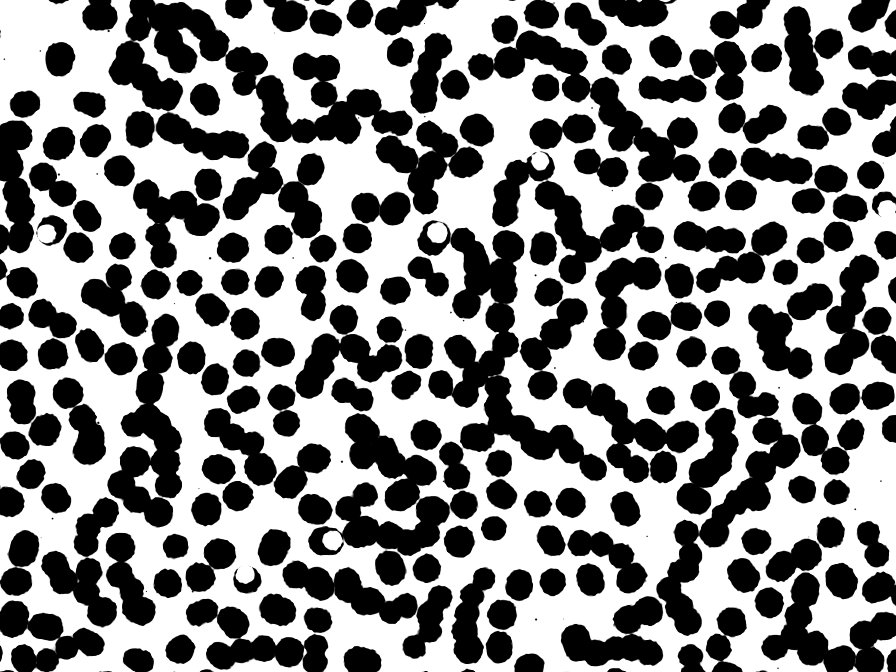
This pattern is drawn by a Shadertoy shader. Its source:

```glsl
// Draws a black and white field of crowded round and dividing cells with ragged edges.

const float ROWS = 18.0;            // cell sites per canvas height
const float JITTER = 0.9;           // random spread of the sites
const float SPACING = 0.98;         // sites closer than this push apart
const float PUSH = 0.42;            // strength of that push
const float VACANCY = 0.07;         // share of empty sites
const float DIVIDING = 0.27;        // share of two-lobed cells
const float BITTEN = 0.012;         // share of crescent cells
const vec2 RADIUS = vec2(0.32, 0.395);
const vec2 SINGLE_HALF = vec2(0.0, 0.13);   // half distance between the lobes
const vec2 DOUBLE_HALF = vec2(0.22, 0.32);
const float LOBE_BLEND = 0.08;
const float NECK_BLEND = 0.04;
const float WOBBLE = 0.045;         // broad deformation of the outline
const float RAGGED = 0.045;         // fine roughness of the outline
const float SPECK_GRID = 4.0;
const float SPECK_SHARE = 0.010;
const float EDGE_PIXELS = 0.75;
const vec3 INK = vec3(0.0);
const vec3 PAPER = vec3(1.0);

// Integer hash giving two values from 0 to 1
vec2 hash2(vec2 cell, uint seed) {
    uvec2 v = uvec2(ivec2(cell) + 4096) * 1664525u + 1013904223u + seed * 7919u;
    v.x += v.y * 1664525u;
    v.y += v.x * 1664525u;
    v ^= v >> 16u;
    v.x += v.y * 1664525u;
    v.y += v.x * 1664525u;
    v ^= v >> 16u;
    return vec2(v & 65535u) / 65535.0;
}

float valueNoise(vec2 p) {
    vec2 i = floor(p), f = fract(p);
    f = f * f * (3.0 - 2.0 * f);
    float low = mix(hash2(i, 9u).x, hash2(i + vec2(1, 0), 9u).x, f.x);
    float high = mix(hash2(i + vec2(0, 1), 9u).x, hash2(i + vec2(1, 1), 9u).x, f.x);
    return mix(low, high, f.y);
}

float smoothMin(float a, float b, float k) {
    float h = max(k - abs(a - b), 0.0) / k;
    return min(a, b) - 0.25 * k * h * h;
}

vec2 looseSite(vec2 id) {
    return id + 0.5 + JITTER * (hash2(id, 1u) - 0.5);
}

// Site after its close neighbours have pushed it away
vec2 settledSite(vec2 id) {
    vec2 site = looseSite(id), shift = vec2(0.0);
    for (int y = -1; y <= 1; y++)
    for (int x = -1; x <= 1; x++) {
        if (x == 0 && y == 0) continue;
        vec2 away = site - looseSite(id + vec2(x, y));
        float gap = max(length(away), 0.001);
        shift += away / gap * max(SPACING - gap, 0.0) * PUSH;
    }
    return site + clamp(shift, -0.5, 0.5);
}

// Distance to one cell: two blended lobes along a random axis
float cellDistance(vec2 p, vec2 id) {
    vec2 kind = hash2(id, 2u), form = hash2(id, 3u), size = hash2(id, 4u);
    if (kind.x < VACANCY) return 1.0;
    vec2 q = p - settledSite(id);
    float angle = 6.2832 * form.x;
    vec2 axis = vec2(cos(angle), sin(angle));
    vec2 range = kind.y < DIVIDING ? DOUBLE_HALF : SINGLE_HALF;
    vec2 lobe = axis * mix(range.x, range.y, form.y);
    float radius = mix(RADIUS.x, RADIUS.y, size.x);
    float second = radius * mix(0.9, 1.04, size.y);
    float d = smoothMin(length(q - lobe) - radius, length(q + lobe) - second, LOBE_BLEND);
    if (kind.y > 1.0 - BITTEN) d = max(d, 0.7 * radius - length(q - 0.45 * radius * axis));
    return d;
}

// Rare tiny dots between the cells
float speckDistance(vec2 p) {
    vec2 g = p * SPECK_GRID, id = floor(g);
    vec2 pick = hash2(id, 5u);
    if (pick.x > SPECK_SHARE) return 1.0;
    vec2 center = 0.3 + 0.4 * hash2(id, 6u);
    return length(fract(g) - center) / SPECK_GRID - mix(0.005, 0.03, pick.y);
}

void mainImage(out vec4 fragColor, in vec2 fragCoord) {
    vec2 p = fragCoord / iResolution.y * ROWS;
    float pixel = ROWS / iResolution.y;

    // Union of nearby cells
    float d = 1.0;
    vec2 home = floor(p);
    for (int y = -1; y <= 1; y++)
    for (int x = -1; x <= 1; x++)
        d = smoothMin(d, cellDistance(p, home + vec2(x, y)), NECK_BLEND);

    // Uneven outline, then specks
    d += WOBBLE * (valueNoise(p * 2.7) - 0.5) + RAGGED * (valueNoise(p * 12.0) - 0.5);
    d = min(d, speckDistance(p));

    float paper = smoothstep(-EDGE_PIXELS * pixel, EDGE_PIXELS * pixel, d);
    fragColor = vec4(mix(INK, PAPER, paper), 1.0);
}
```
